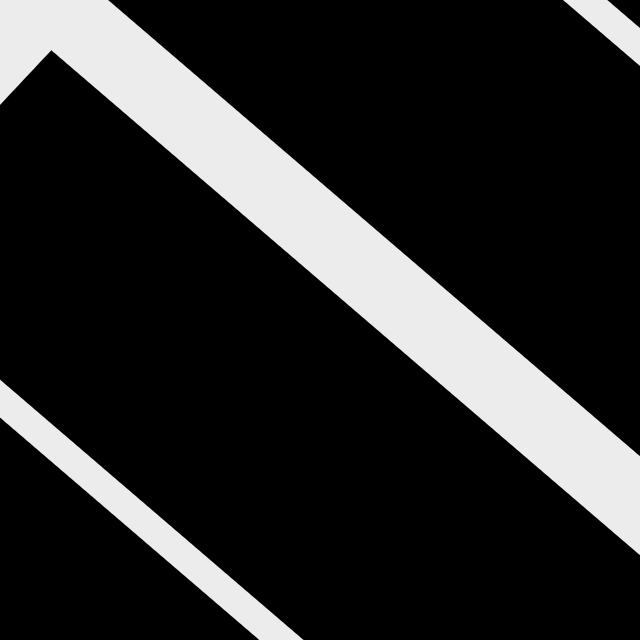
Reproduce this pattern procedurally as a Shadertoy shader.

```glsl
// Slanted pale stripes on black, alternating wide and narrow bands.
// Signed distances to repeated bands are joined by a union; short cross bars
// branch off one side of each wide band and stop at the next narrow one.

#define STRIPE_ANGLE   0.709   // slope of the bands, radians
#define CROSS_ANGLE    0.817   // slope of the cross bars, radians
#define STRIPE_PERIOD  1.068   // wide band to wide band
#define CROSS_PERIOD   1.5     // cross bar to cross bar
#define WIDE_CENTER   -0.0513  // offset of the wide band
#define NARROW_OFFSET  0.524   // wide band to the narrow band below it
#define CROSS_CENTER   0.0535  // offset of the cross bar
#define WIDE_HALF      0.0587  // half width of wide bands and cross bars
#define NARROW_HALF    0.0225  // half width of narrow bands
#define PAPER_COLOR    vec3(0.925)
#define GROUND_COLOR   vec3(0.0)

// Wraps x into one period that starts at low
float wrapFrom(float x, float low, float period) {
    return mod(x - low, period) + low;
}

// Signed distance to the whole network of bands; p.y runs downward
float bandDistance(vec2 p) {
    // Coordinate across the stripes, zero on a wide band
    float across = dot(p, vec2(-sin(STRIPE_ANGLE), cos(STRIPE_ANGLE))) - WIDE_CENTER;
    float narrowAbove = NARROW_OFFSET - STRIPE_PERIOD;
    across = wrapFrom(across, narrowAbove, STRIPE_PERIOD);

    float wide = abs(across) - WIDE_HALF;
    float narrow = min(abs(across - NARROW_OFFSET), abs(across - narrowAbove)) - NARROW_HALF;

    // Cross bars, kept between a wide band and the narrow band below
    float along = dot(p, vec2(sin(CROSS_ANGLE), cos(CROSS_ANGLE))) - CROSS_CENTER;
    along = wrapFrom(along, -0.5 * CROSS_PERIOD, CROSS_PERIOD);
    float gap = max(-across, across - NARROW_OFFSET);
    float cross = max(abs(along) - WIDE_HALF, gap);

    return min(min(wide, narrow), cross);
}

void mainImage(out vec4 fragColor, in vec2 fragCoord) {
    vec2 p = fragCoord / iResolution.y;
    p.y = 1.0 - p.y;

    // One pixel of edge smoothing
    float coverage = clamp(0.5 - bandDistance(p) * iResolution.y, 0.0, 1.0);
    fragColor = vec4(mix(GROUND_COLOR, PAPER_COLOR, coverage), 1.0);
}
```
